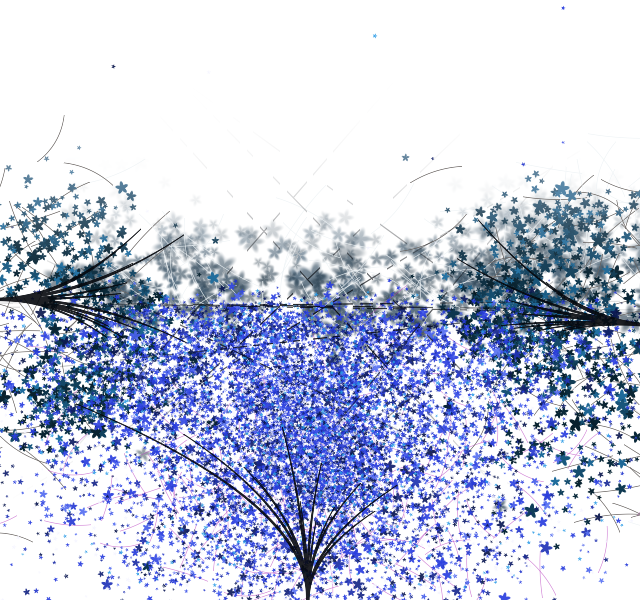
Give the GLSL for this background, as a Shadertoy shader.

```glsl
vec3 hash3(vec2 p) {
  vec3 q = fract(p.xyx * vec3(.1031, .1030, .0973));
  q += dot(q, q.yxz + 33.33);
  return fract((q.xxy + q.yzz) * q.zyx);
}

float blob(vec2 p, float x, float y, float rx, float ry) {
  vec2 d = (p - vec2(x, y)) / vec2(rx, ry);
  return exp(-dot(d, d));
}

float clump(vec2 p) {
  float broad = sin(p.x * 41. + 2. * sin(p.y * 27.)) * sin(p.y * 47. + 2. * sin(p.x * 33.));
  float fine = sin(p.x * 113. + 3. * sin(p.y * 71.)) * sin(p.y * 127. + 2. * sin(p.x * 83.));
  return .5 + .32 * broad + .25 * fine;
}

// Densities of the growth
const int BLUE = 0, TEAL = 1, MIST = 2, TWIG = 3, ROSE = 4;

float density(vec2 p, int kind) {
  float c = clump(p);
  if (kind == BLUE) {
    float d = .7 * blob(p, .5, .35, .34, .14) + .75 * blob(p, .52, .24, .1, .14)
      + .4 * blob(p, .52, .12, .28, .13) + .35 * blob(p, .5, .44, .36, .05);
    return d * (.25 + 1.1 * c) * smoothstep(.54, .47, p.y);
  }
  if (kind == TEAL) {
    float left = .7 * blob(p, .1, .58, .09, .08) + .9 * blob(p, .13, .34, .09, .07)
      + .45 * blob(p, .2, .47, .09, .08);
    float right = 1.1 * blob(p, .86, .48, .1, .07) + .8 * blob(p, .93, .61, .09, .06)
      + .5 * blob(p, .96, .4, .11, .12) + .2 * blob(p, .97, .22, .08, .06);
    return (left + right) * (.2 + 1.2 * c);
  }
  if (kind == MIST) {
    float masses = blob(p, .355, .495, .035, .05) + 1.3 * blob(p, .58, .49, .05, .06)
      + 1.3 * blob(p, .82, .52, .07, .06) + blob(p, .2, .51, .05, .05)
      + .7 * blob(p, .3, .58, .04, .05) + .9 * blob(p, .9, .61, .09, .07)
      + .6 * blob(p, .69, .52, .02, .06);
    float crest = .6 + .7 * (p.x - .55) * (p.x - .55);
    float veil = smoothstep(crest + .09, crest - .06, p.y) * smoothstep(.44, .52, p.y);
    return masses + .6 * veil * c * smoothstep(.05, .25, p.x);
  }
  if (kind == TWIG)
    return .9 * blob(p, .06, .48, .13, .19) + .9 * blob(p, 1., .47, .14, .2)
      + .25 * blob(p, 1.04, .18, .07, .09);
  return .75 * blob(p, .54, .17, .29, .16);
}

// Lobed leaves: x is coverage, y is a random tone
vec2 leaves(vec2 p, float scale, float size, float soft, float seed, int kind) {
  vec2 leaf = vec2(0);
  float edge = scale / iResolution.y + soft;
  for (int k = 0; k < 9; k++) {
    vec2 id = floor(p * scale) + vec2(k % 3 - 1, k / 3 - 1);
    vec3 h = hash3(id + seed);
    vec2 centre = id + h.xy, q = p * scale - centre;
    float lobe = .75 + .25 * cos(5. * atan(q.y, q.x + 1e-5) + 6.3 * h.z);
    float d = length(q) - size * (.6 + .7 * h.z) * lobe;
    if (d > edge) continue;
    vec3 pick = hash3(id + seed + 57.);
    float cover = smoothstep(edge, -edge, d) * step(pick.x, density(centre / scale, kind));
    if (cover > leaf.x) leaf = vec2(cover, pick.y);
  }
  return leaf;
}

// Short bent strokes scattered over cells
float strokes(vec2 p, float scale, float turn, float seed, int kind) {
  float ink = 0., edge = .9 * scale / iResolution.y;
  for (int k = 0; k < 9; k++) {
    vec2 id = floor(p * scale) + vec2(k % 3 - 1, k / 3 - 1);
    vec3 h = hash3(id + seed);
    vec2 centre = id + h.xy, q = p * scale - centre;
    float a = (h.z - .5) * turn;
    q = mat2(cos(a), -sin(a), sin(a), cos(a)) * q;
    float d = abs(q.y - (h.x - .5) * .5 * q.x * q.x);
    if (d > edge || abs(q.x) > .95) continue;
    ink = max(ink, smoothstep(edge, 0., d) * step(h.y, density(centre / scale, kind)));
  }
  return ink;
}

// Tapered limbs curving away from a root
float fan(vec2 q, float spread, float seed) {
  float ink = 0.;
  for (int i = 0; i < 13; i++) {
    vec3 h = hash3(vec2(i, seed));
    float bend = (h.x - .5) * spread, reach = .12 + .22 * h.y;
    float d = abs(q.y - (h.z - .5) * .08 * q.x - bend * q.x * q.x);
    d = d / length(vec2(1, 2. * bend * q.x)) - .0022 * (1. - q.x / reach);
    ink = max(ink, smoothstep(1. / iResolution.y, 0., d) * step(0., q.x) * step(q.x, reach));
  }
  return ink;
}

void mainImage(out vec4 fragColor, in vec2 fragCoord) {
  vec2 p = fragCoord / iResolution.xy * vec2(1.0667, 1);
  vec3 col = vec3(1);

  // Slate haze fading upward
  float fade = smoothstep(.78, .5, p.y);
  for (float i = 0.; i < 3.; i++) {
    vec2 m = leaves(p, 24. + 14. * i, .5, .16, 11. + 9. * i, MIST);
    col = mix(col, mix(vec3(.1, .18, .24), vec3(.3, .4, .48), m.y), m.x * fade * fade * (.45 + .5 * m.y));
  }
  // Fine twigs
  for (float i = 0.; i < 3.; i++) {
    col = mix(col, vec3(.93, .95, .96), .65 * strokes(p, 17., 6., 5. + 31. * i, MIST));
    col = mix(col, vec3(.4, .38, .37), .75 * strokes(p, 15. + 3. * i, 2.6, 140. + 31. * i, TWIG));
    col = mix(col, vec3(.72, .25, .75), .45 * strokes(p, 24., 6., 260. + 31. * i, ROSE));
  }
  // Teal crowns at both sides
  for (float i = 0.; i < 3.; i++) {
    vec2 t = leaves(p, 48. + 22. * i, .5, 0., 71. + 19. * i, TEAL);
    vec3 tone = mix(vec3(.03, .13, .18), vec3(.13, .45, .65), t.y * t.y);
    col = mix(col, mix(tone, vec3(.45, .58, .68), smoothstep(.5, .8, p.y)), t.x);
  }
  // Blue foliage, from leaves down to specks
  for (float i = 0.; i < 4.; i++) {
    vec2 b = leaves(p, 55. * pow(1.5, i), .46, 0., 301. + 23. * i, BLUE);
    vec3 tone = mix(vec3(.04, .09, .3), vec3(.16, .24, .87), smoothstep(.05, .5, b.y));
    col = mix(col, mix(tone, vec3(.35, .45, .95), smoothstep(.7, 1., b.y)), b.x * .92);
  }
  vec2 glint = leaves(p, 130., .35, 0., 517., BLUE);
  col = mix(col, glint.y < .3 ? vec3(.15, .6, .9) : vec3(.96, .96, 1), glint.x * .85);

  // Broken threads across the middle
  float ink = 0.;
  for (int i = 0; i < 14; i++) {
    vec3 h = hash3(vec2(i, 88));
    float slope = (h.x - .5) * (i < 4 ? .06 : 2.4);
    float y = (i < 4 ? .49 : .3 + .3 * h.y) + slope * (p.x - .2 - .7 * h.z);
    float d = abs(p.y - y) / length(vec2(1, slope));
    float dash = step(.55, hash3(vec2(floor(p.x * 90.), i)).x);
    ink = max(ink, dash * smoothstep(1.2 / iResolution.y, 0., d));
  }
  ink *= blob(p, .53, .45, .36, .17);

  // Dark limbs from the left, right and lower edges
  vec2 r = vec2(1.0667 - p.x, p.y - .459);
  ink = max(ink, fan(vec2(p.x, p.y - .501), 5., 3.));
  ink = max(ink, fan(r - vec2(0, .1 * r.x), 5., 17.));
  ink = max(ink, fan(vec2(p.y, p.x - .513), 11., 29.));
  fragColor = vec4(mix(col, vec3(.02, .03, .05), ink * .9), 1);
}
```
